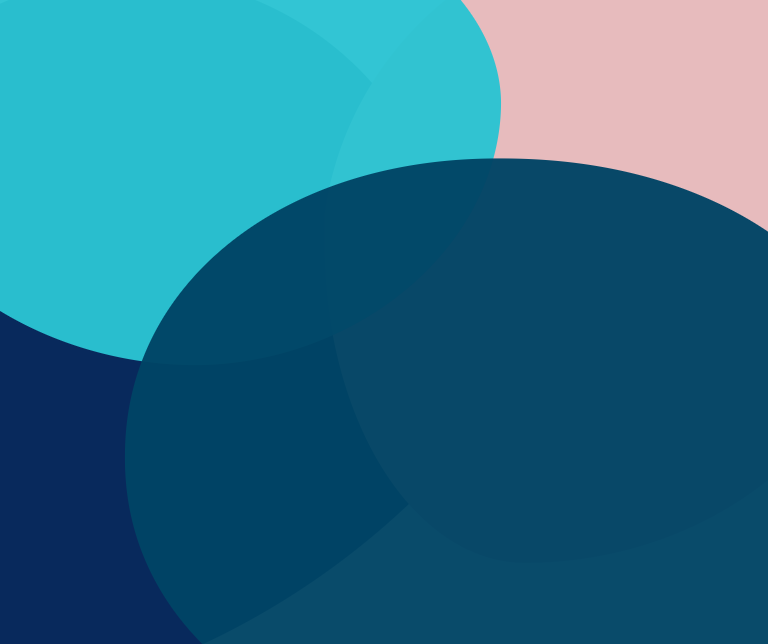
Reproduce this background procedurally as a Shadertoy shader.

```glsl
// Overlapping translucent oval blobs in navy, pink, cyan and deep teal.

// Signed oval field, zero on the rim: each side has its own radius,
// low = (left, down), high = (right, up); power sets the fullness.
float oval(vec2 p, vec2 center, vec2 low, vec2 high, float power) {
    vec2 q = p - center;
    vec2 u = pow(abs(q) / mix(low, high, step(0.0, q)), vec2(power));
    return pow(u.x + u.y, 1.0 / power) - 1.0;
}

// Antialiased coverage of the inside of a field.
float coverage(float field) {
    float slope = length(vec2(dFdx(field), dFdy(field)));
    return clamp(0.5 - field / max(slope, 1e-5), 0.0, 1.0);
}

void mainImage(out vec4 fragColor, in vec2 fragCoord) {
    vec2 p = fragCoord / iResolution.y;

    // Navy and pink blobs each join two ovals for their upper and lower rims.
    float navy = max(
        oval(p, vec2(0.205, 0.550), vec2(0.495, 2.33), vec2(0.495, 0.488), 2.0),
        oval(p, vec2(-0.199, 1.099), vec2(1.2135), vec2(1.2135), 2.0));
    float pink = max(
        oval(p, vec2(1.019, 0.596), vec2(0.520, 2.0), vec2(0.520), 2.0),
        oval(p, vec2(0.815, 0.620), vec2(0.311, 0.494), vec2(0.561, 3.0), 2.0));
    float cyan = oval(p, vec2(0.303, 0.840), vec2(0.509, 0.407), vec2(0.475, 0.332), 1.95);
    float teal = oval(p, vec2(0.776, 0.290), vec2(0.582, 0.457), vec2(0.612, 0.464), 2.1);

    // Stack from back to front; the top two let the lower ones show faintly.
    const float OPACITY = 0.965;
    vec3 color = vec3(1.0);
    color = mix(color, vec3(0.031, 0.161, 0.361), coverage(navy));
    color = mix(color, vec3(0.904, 0.733, 0.743), coverage(pink));
    color = mix(color, vec3(0.165, 0.766, 0.824), coverage(cyan) * OPACITY);
    color = mix(color, vec3(0.000, 0.267, 0.396), coverage(teal) * OPACITY);

    fragColor = vec4(color, 1.0);
}
```
